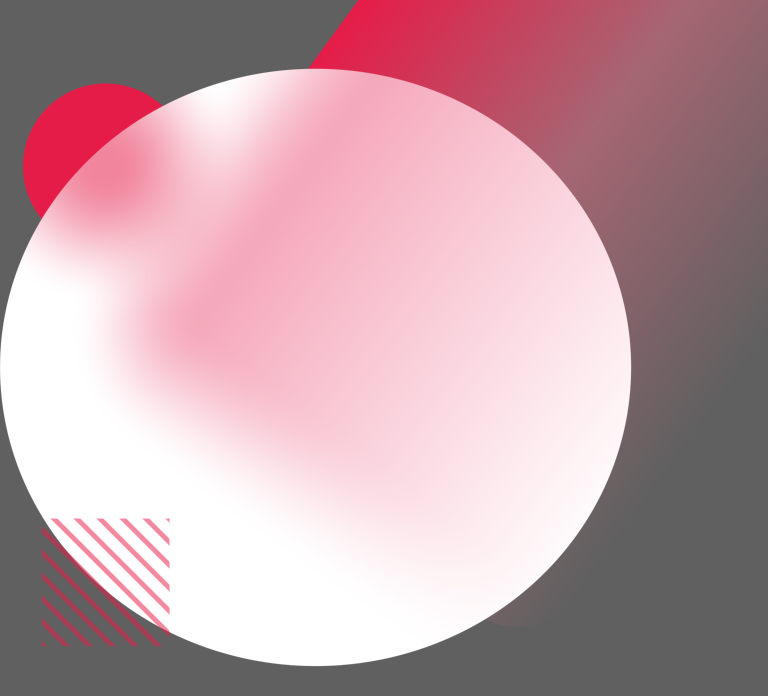
Reproduce this background procedurally as a WebGL 1 fragment shader.

```glsl
precision highp float;
// Frosted glass ellipse over a red disc and a fading tilted band, with a hatched square.

uniform vec2 u_resolution;

// Lengths are in canvas heights, origin at the lower left.
const vec3 GREY = vec3(0.376);
const vec3 RED = vec3(0.902, 0.110, 0.282);
const vec3 MAUVE = vec3(0.650, 0.400, 0.450);
const vec3 WHITE = vec3(1.0);
const vec3 GLASS_PINK = vec3(0.955, 0.610, 0.695);
const vec3 GLASS_ROSE = vec3(0.945, 0.520, 0.615);

const vec2 GLASS_CENTER = vec2(0.4534, 0.4721);
const vec2 GLASS_RADII = vec2(0.4534, 0.4291);

const vec2 DISC_CENTER = vec2(0.152, 0.761);
const float DISC_RADIUS = 0.119;

const vec2 BAND_ACROSS = vec2(0.807, -0.590);  // unit axis over the band width
const vec2 BAND_CENTER = vec2(0.2066, 1.200);  // in (across, along) axes
const vec2 BAND_HALF = vec2(0.381, 0.701);
const float BAND_ROUND = 0.109;
const float MAUVE_STOP = 0.5;

const float BAND_BLUR = 0.100;
const float DISC_BLUR = 0.095;

const vec2 HATCH_CENTER = vec2(0.1519, 0.1633);
const float HATCH_HALF = 0.0917;
const float HATCH_PERIOD = 0.033;
const float HATCH_OFFSET = 0.3324;
const float HATCH_WIDTH = 0.0070;
const float HATCH_ALPHA = 0.52;

float boxDistance(vec2 p, vec2 halfSize, float corner) {
  vec2 q = abs(p) - halfSize + corner;
  return length(max(q, 0.0)) + min(max(q.x, q.y), 0.0) - corner;
}

// First-order distance to an ellipse, accurate near its edge.
float ellipseDistance(vec2 p, vec2 radii) {
  float k = length(p / radii);
  return k * (k - 1.0) / max(length(p / (radii * radii)), 0.0001);
}

// Coverage of a shape whose edge is softened by the given half width.
float coverage(float distance, float softness) {
  return 1.0 - smoothstep(-softness, softness, distance);
}

vec3 bandColor(float t) {
  vec3 start = mix(RED, MAUVE, clamp(t / MAUVE_STOP, 0.0, 1.0));
  return mix(start, GREY, clamp((t - MAUVE_STOP) / (1.0 - MAUVE_STOP), 0.0, 1.0));
}

// Diagonal stripes clipped to a square.
float hatchCoverage(vec2 p, float edge) {
  float phase = (p.x + p.y - HATCH_OFFSET) / HATCH_PERIOD;
  float stripe = abs(fract(phase + 0.5) - 0.5) * HATCH_PERIOD * 0.7071;
  float square = boxDistance(p - HATCH_CENTER, vec2(HATCH_HALF), 0.0);
  return coverage(stripe - 0.5 * HATCH_WIDTH, edge) * coverage(square, edge);
}

void main() {
  vec2 p = gl_FragCoord.xy / u_resolution.y;
  float edge = 0.75 / u_resolution.y;

  // Shapes behind the glass
  vec2 alongAxis = vec2(-BAND_ACROSS.y, BAND_ACROSS.x);
  vec2 bandPos = vec2(dot(p, BAND_ACROSS), dot(p, alongAxis)) - BAND_CENTER;
  float band = boxDistance(bandPos, BAND_HALF, BAND_ROUND);
  float fade = clamp(0.5 + 0.5 * bandPos.x / BAND_HALF.x, 0.0, 1.0);
  float disc = length(p - DISC_CENTER) - DISC_RADIUS;

  vec3 color = mix(GREY, bandColor(fade), coverage(band, edge));
  color = mix(color, RED, coverage(disc, edge));

  // Same shapes blurred through white glass
  float bandTint = coverage(band, BAND_BLUR) * pow(1.0 - fade, 1.12);
  vec3 glass = mix(WHITE, GLASS_PINK, bandTint);
  glass *= mix(WHITE, GLASS_ROSE, coverage(disc + 0.012, DISC_BLUR));
  float glassEdge = ellipseDistance(p - GLASS_CENTER, GLASS_RADII);
  color = mix(color, glass, coverage(glassEdge, edge));

  // Hatched square on top
  color = mix(color, RED, HATCH_ALPHA * hatchCoverage(p, edge));

  gl_FragColor = vec4(color, 1.0);
}
```
